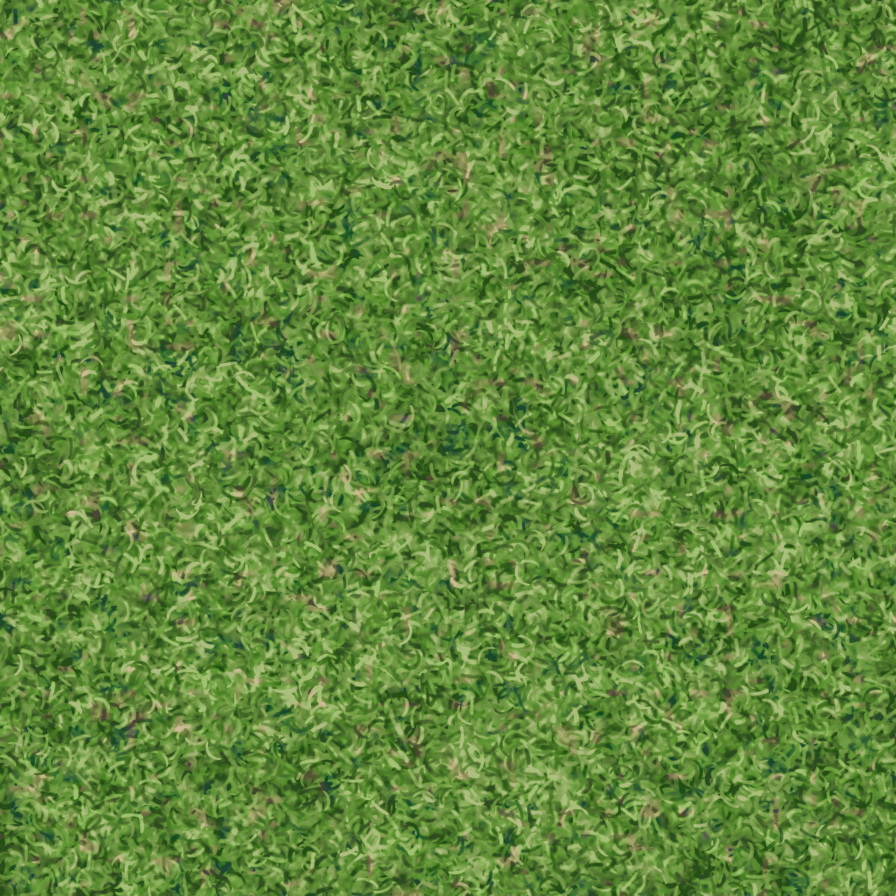
Reproduce this texture procedurally as a WebGL 2 fragment shader.

```glsl
#version 300 es
precision highp float;

// A mown lawn seen from above: short curved blades are scattered in jittered
// grid layers over mottled noise. Each blade carries a tone and a dryness,
// which a green colour ramp and a warm tint turn into the final colour.

uniform vec2 u_resolution;
out vec4 fragColor;

float hash(vec2 p) {
    return fract(sin(dot(p, vec2(127.1, 311.7))) * 43758.5453);
}

float noise(vec2 p) {
    vec2 cell = floor(p);
    vec2 f = fract(p);
    f = f * f * (3.0 - 2.0 * f);
    float low = mix(hash(cell), hash(cell + vec2(1.0, 0.0)), f.x);
    float high = mix(hash(cell + vec2(0.0, 1.0)), hash(cell + 1.0), f.x);
    return mix(low, high, f.y);
}

// Soft coverage of one bent blade centred on the origin, in cell units
float bladeMask(vec2 p, float angle, float halfLength, float halfWidth, float bend) {
    float c = cos(angle);
    float s = sin(angle);
    vec2 q = vec2(c * p.x + s * p.y, c * p.y - s * p.x);
    q.y += bend * q.x * q.x;
    q.x -= clamp(q.x, -halfLength, halfLength);
    return 1.0 - smoothstep(halfWidth * 0.35, halfWidth * 1.5, length(q));
}

// Lays one layer of blades over the turf; turf holds tone and dryness
vec2 addBlades(vec2 turf, vec2 p, float layer) {
    vec2 home = floor(p);
    for (int y = -1; y <= 1; y++) {
        for (int x = -1; x <= 1; x++) {
            vec2 cell = home + vec2(x, y);
            vec2 seed = cell + layer * 17.3;
            vec2 centre = cell + vec2(hash(seed + 0.13), hash(seed + 0.37));
            float shape = hash(seed + 0.59);
            float angle = 6.2832 * hash(seed + 0.71);
            float bend = 1.6 * (hash(seed + 0.83) - 0.5);
            float mask = bladeMask(p - centre, angle, mix(0.25, 0.7, shape),
                                   mix(0.19, 0.11, shape), bend);
            float tone = mix(0.37, 0.57, layer / 4.0) + 1.2 * (hash(seed + 0.91) - 0.5);
            float dryness = 2.0 * hash(seed + 0.27) - 1.0;
            turf = mix(turf, vec2(tone, dryness), 0.8 * mask);
        }
    }
    return turf;
}

// Greens from the shaded gaps up to the pale blade tips
vec3 grassRamp(float tone) {
    float t = clamp(tone, 0.0, 1.0) * 4.0;
    vec3 colour = mix(vec3(0.16, 0.30, 0.10), vec3(0.28, 0.44, 0.155), clamp(t, 0.0, 1.0));
    colour = mix(colour, vec3(0.37, 0.55, 0.205), clamp(t - 1.0, 0.0, 1.0));
    colour = mix(colour, vec3(0.48, 0.635, 0.295), clamp(t - 2.0, 0.0, 1.0));
    return mix(colour, vec3(0.66, 0.75, 0.48), clamp(t - 3.0, 0.0, 1.0));
}

void main() {
    vec2 p = gl_FragCoord.xy / min(u_resolution.x, u_resolution.y);

    // Mottled undergrowth
    vec2 turf = vec2(0.47 + 0.9 * (noise(p * 100.0) - 0.5),
                     2.0 * noise(p * 80.0 + 31.0) - 1.0);

    // Blades, darker layers first
    for (int i = 0; i < 5; i++) {
        float layer = float(i);
        turf = addBlades(turf, p * 62.0 + layer * vec2(7.31, 3.77), layer);
    }

    // Fine grain and broad patches of light and shade
    float tone = turf.x + 0.4 * (noise(p * 165.0 + 9.0) - 0.5);
    tone += 0.16 * (noise(p * 9.0 + 4.0) - 0.5) + 0.2 * (noise(p * 28.0) - 0.5);
    vec3 colour = grassRamp(tone);

    // Lush or dry tint, with scattered straw and cool shadows
    colour += turf.y * vec3(0.035, -0.012, 0.04);
    float straw = smoothstep(0.72, 0.95, noise(p * 75.0 + 57.0));
    colour += straw * vec3(0.13, -0.015, 0.09);
    float cool = smoothstep(0.6, 0.9, noise(p * 60.0 + 83.0)) * (1.0 - smoothstep(0.1, 0.6, tone));
    colour += cool * vec3(-0.06, -0.02, 0.07);

    fragColor = vec4(clamp(colour, 0.0, 1.0), 1.0);
}
```
